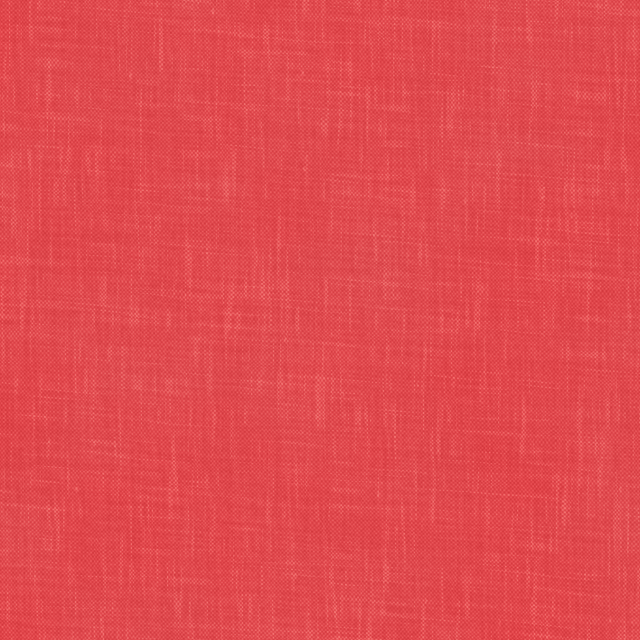
This texture is drawn by a WebGL 1 fragment shader. Its source:

```glsl
precision highp float;
// Coral red linen: a fine plain weave with uneven threads and small pale slubs.
uniform vec2 u_resolution;

const vec3 DARK = vec3(0.842, 0.243, 0.263);
const vec3 MID = vec3(0.888, 0.290, 0.310);
const vec3 LIGHT = vec3(0.938, 0.415, 0.412);
const vec3 DULL_SHIFT = vec3(-0.022, 0.012, 0.012);
const float MID_TONE = 0.40;       // tone at which MID is reached
const float BASE_TONE = 0.31;
const vec2 THREADS = vec2(340.0, 310.0); // warp and weft threads per side
const float WEFT_SLOPE = 0.08;
const float THREAD_WOBBLE = 0.9;   // in threads
const float WEAVE_DEPTH = 0.36;
const float THREAD_VARIATION = 0.42;
const float WARP_STREAKS = 0.50;
const float WEFT_STREAKS = 0.38;
const float FIBRE_GRAIN = 0.34;
const float MOTTLING = 0.16;
const float SLUB_TONE = 0.65;

float hash(vec2 p) {
  return fract(sin(dot(p, vec2(127.1, 311.7))) * 43758.5453);
}

float noise(vec2 p) {
  vec2 cell = floor(p);
  vec2 f = fract(p);
  f = f * f * (3.0 - 2.0 * f);
  float low = mix(hash(cell), hash(cell + vec2(1.0, 0.0)), f.x);
  float high = mix(hash(cell + vec2(0.0, 1.0)), hash(cell + vec2(1.0)), f.x);
  return mix(low, high, f.y);
}

// Sparse soft lens shapes, at most one per grid cell; radii in canvas units.
float slubs(vec2 p, vec2 grid, vec2 radii, float chance, float seed) {
  vec2 cell = floor(p * grid);
  vec2 key = cell + seed;
  vec2 margin = radii * grid;
  vec2 spot = vec2(hash(key + 3.1), hash(key + 7.7));
  vec2 center = (cell + mix(margin, 1.0 - margin, spot)) / grid;
  float size = mix(0.45, 1.0, hash(key + 11.3));
  float d = length((p - center) / (radii * size));
  return step(hash(key + 17.9), chance) * size * (1.0 - smoothstep(0.2, 1.0, d));
}

void main() {
  vec2 uv = gl_FragCoord.xy / min(u_resolution.x, u_resolution.y);

  // Weft runs at a slight slant and both thread sets bend a little.
  vec2 cloth = uv + vec2(0.0, WEFT_SLOPE * uv.x);
  cloth.y += 0.008 * (noise(uv * 3.0 + 5.0) - 0.5);
  vec2 thread = cloth * THREADS;
  thread.x += THREAD_WOBBLE * (noise(vec2(uv.x * 70.0, uv.y * 22.0)) - 0.5);
  thread.y += THREAD_WOBBLE * (noise(vec2(uv.x * 22.0, cloth.y * 70.0) + 40.0) - 0.5);

  // Plain weave: raised crossings alternate like a checkerboard.
  vec2 wave = cos(3.14159 * thread);
  float weave = wave.x * wave.y;
  float raised = 0.55 + 0.45 * weave;

  // Each thread changes in brightness along its length.
  float warp = noise(vec2(thread.x, uv.y * 14.0));
  float weft = noise(vec2(uv.x * 11.0, thread.y) + 90.0);
  float warpStreak = smoothstep(0.62, 0.97, noise(vec2(thread.x * 0.8, uv.y * 20.0) + 23.0));
  float weftStreak = smoothstep(0.68, 0.98, noise(vec2(uv.x * 13.0, thread.y * 0.8) + 61.0));

  float tone = BASE_TONE + WEAVE_DEPTH * weave;
  tone += THREAD_VARIATION * (0.5 * (warp + weft) - 0.5);
  tone += raised * (WARP_STREAKS * warpStreak + WEFT_STREAKS * weftStreak);
  tone += FIBRE_GRAIN * (noise(uv * 390.0 + 12.0) - 0.5);

  // Broad unevenness of the dye.
  float mottle = 0.6 * noise(uv * 5.0 + 31.0) + 0.4 * noise(uv * 17.0 + 8.0) - 0.5;
  tone += MOTTLING * mottle;

  // Short upright knots, thin upright threads and long slanted weft slubs.
  float slub = slubs(uv, vec2(14.0, 11.0), vec2(0.0034, 0.0085), 0.32, 1.0);
  slub += 0.55 * slubs(uv, vec2(16.0, 9.0), vec2(0.0022, 0.028), 0.30, 50.0);
  slub += 0.60 * slubs(cloth, vec2(6.0, 13.0), vec2(0.050, 0.0024), 0.26, 90.0);
  tone += SLUB_TONE * slub * (0.8 + 0.2 * weave);
  tone = clamp(tone, -0.2, 1.15);

  vec3 color = mix(DARK, MID, tone / MID_TONE);
  if (tone > MID_TONE) color = mix(MID, LIGHT, (tone - MID_TONE) / (1.0 - MID_TONE));
  color += DULL_SHIFT * mottle;
  gl_FragColor = vec4(color, 1.0);
}
```
